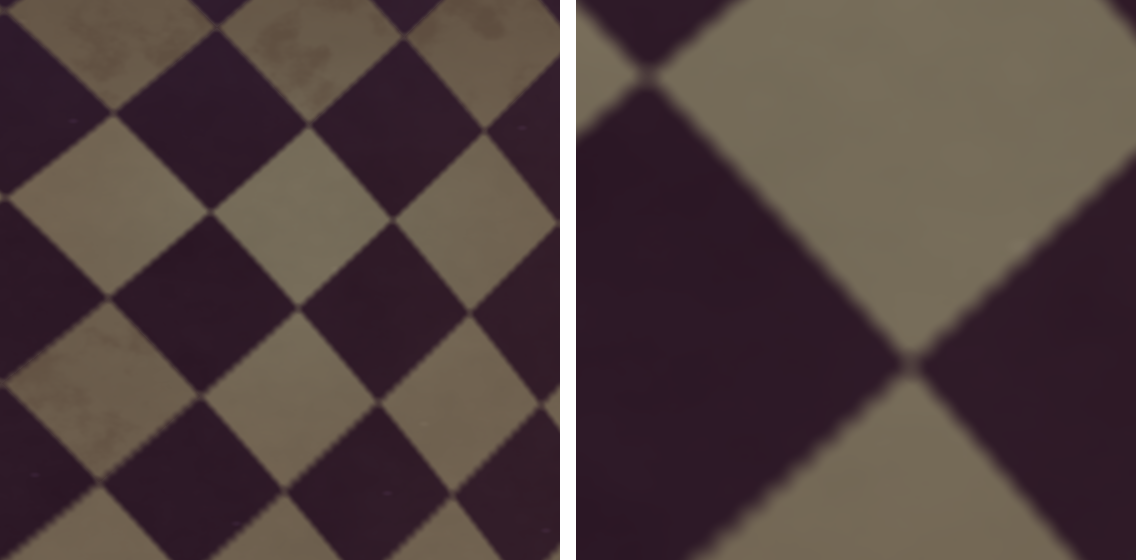
Left: the whole. Right: its middle third, enlarged.
Write a WebGL 2 fragment shader that draws this pattern.

```glsl
#version 300 es
precision highp float;
// A worn checkerboard floor of cream and plum tiles, seen at a slant on its corners.
// A quadratic warp bends the canvas into tile space, where one unit is one tile;
// soft square waves alternate the colours, and noise adds stains, mottling and specks.
uniform vec2 u_resolution;
out vec4 fragColor;

float hash(vec2 p) {
    vec3 q = fract(vec3(p.xyx) * 0.1031);
    q += dot(q, q.yzx + 33.33);
    return fract((q.x + q.y) * q.z);
}

float noise(vec2 p) {
    vec2 i = floor(p), f = fract(p);
    f = f * f * (3.0 - 2.0 * f);
    return mix(mix(hash(i), hash(i + vec2(1, 0)), f.x),
               mix(hash(i + vec2(0, 1)), hash(i + vec2(1, 1)), f.x), f.y);
}

float fbm(vec2 p) {
    float sum = 0.0, gain = 0.5;
    for (int i = 0; i < 4; i++) {
        sum += gain * noise(p);
        p = mat2(1.6, 1.2, -1.2, 1.6) * p + 7.3;
        gain *= 0.5;
    }
    return sum;
}

// Canvas to tile space: x steps down-right, y steps up-right.
vec2 toTiles(vec2 p) {
    vec2 c = p - vec2(0.5326, 0.4492);
    vec3 bend = vec3(c.x * c.x, c.x * c.y, c.y * c.y);
    return vec2(dot(c, vec2(2.985, -3.26)) + dot(bend, vec3(0.60, -0.36, 0.12)),
                dot(c, vec2(3.23, 2.84)) + dot(bend, vec3(0.37, -0.22, 0.08)));
}

// Faint chips and dust, at most one per grid cell.
float specks(vec2 p) {
    vec2 g = p * 11.0, cell = floor(g);
    vec2 centre = 0.25 + 0.5 * vec2(hash(cell + 3.0), hash(cell + 17.0));
    float r = length((fract(g) - centre) * vec2(0.7, 1.3));
    return step(0.92, hash(cell + 41.0)) * (1.0 - smoothstep(0.01, 0.10, r));
}

void main() {
    vec2 uv = gl_FragCoord.xy / u_resolution;
    vec2 tile = toTiles(uv);
    vec2 id = floor(tile);

    // Blurred joints, faintly stepped; the lower rising ones are softest.
    float low = 1.0 - smoothstep(0.1, 0.65, uv.y);
    vec2 ripple = sin(tile.yx * 75.0) * vec2(0.002 + 0.003 * low, 0.0015);
    vec2 softness = vec2(0.036 + 0.024 * low, 0.036);
    vec2 wave = clamp(sin(3.14159 * (tile + ripple)) / (3.14159 * softness), -1.0, 1.0);
    float cream = smoothstep(0.08, 1.0, 0.5 - 0.5 * wave.x * wave.y);

    // Cream tiles: individual tint, warmer away from the middle.
    float cloud = fbm(uv * 9.0);
    float grain = fbm(uv * vec2(30.0, 42.0) + 5.0);
    float away = smoothstep(0.08, 0.5, length(uv - vec2(0.53, 0.62)));
    vec3 creamColor = mix(vec3(0.460, 0.422, 0.348), vec3(0.440, 0.384, 0.314), away);
    creamColor *= 0.98 + 0.03 * hash(id + 20.0);
    creamColor *= 1.0 + 0.05 * (cloud - 0.47) + 0.04 * (grain - 0.47);

    // Some tiles on the upper left side carry soft brown stains.
    float stained = step(2.5, mod(id.y - id.x, 4.0)) * step(id.x, -0.5);
    float vein = smoothstep(0.42, 0.75, fbm(uv * vec2(16.0, 20.0) + 2.0));
    float topShade = smoothstep(0.72, 1.0, uv.y);
    float stain = stained * (0.18 + 0.45 * vein + 0.18 * topShade);
    creamColor = mix(creamColor, vec3(0.365, 0.295, 0.240), stain);
    creamColor *= 1.0 - 0.03 * topShade;

    // Plum tiles: redder and lighter to the right, bluer at the top.
    vec3 plumColor = mix(vec3(0.174, 0.095, 0.150), vec3(0.198, 0.114, 0.160),
                         smoothstep(0.3, 1.1, uv.x));
    plumColor += vec3(0.008, 0.010, 0.022) * smoothstep(0.6, 1.0, uv.y);
    plumColor += 0.018 * (cloud - 0.47) + 0.012 * (grain - 0.47);

    vec3 color = mix(plumColor, creamColor, cream);
    color += specks(uv) * mix(vec3(0.04, 0.03, 0.05), vec3(0.02), cream);
    fragColor = vec4(color, 1.0);
}
```
